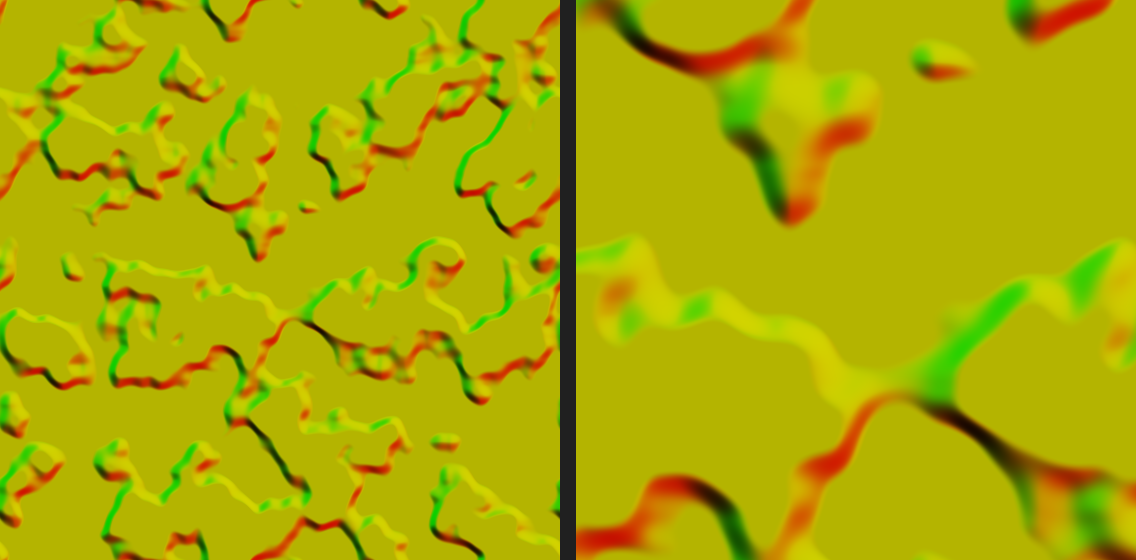
Left, the full canvas; right, a detail of the centre.
This texture map is drawn by a Shadertoy shader. Its source:

```glsl
// Tiling slope map of irregular flat-topped islands: wrapping gradient noise is
// cut into two plateaus, and the slope of the ramps between them is stored as
// red (left-right tilt) and green (up-down tilt). Flat ground stays olive.

#define CELLS 6.0         // noise cells across the tile, whole number
#define OCTAVES 3         // layers of detail in the outlines
#define GAIN 0.5          // strength of each finer layer
#define LEVEL 0.09        // noise value at the middle of the ramps
#define RAMP 0.1          // half height of the ramps in noise units
#define RELIEF 0.028      // slope to tilt
#define SOFTNESS 0.003    // sampling distance for the slope, in tiles
#define LIT_LIMIT 2.3     // compression of tilts towards the light
#define SEED 41u

const float TAU = 6.2831853;

// Unit gradient at a lattice point, from an integer hash
vec2 latticeGradient(vec2 cell, float period, uint layer) {
    uvec2 c = uvec2(mod(cell, period));
    uint h = c.x * 1597u + c.y * 51749u + (layer + SEED) * 7919u;
    h = (h ^ (h >> 16)) * 73244475u;
    h = (h ^ (h >> 15)) * 73244475u;
    h ^= h >> 16;
    float angle = TAU * float(h & 65535u) / 65536.0;
    return vec2(cos(angle), sin(angle));
}

// Gradient noise that wraps after a whole number of cells
float wrapNoise(vec2 p, float period, uint layer) {
    vec2 cell = floor(p);
    vec2 f = p - cell;
    vec2 fade = f * f * f * (f * (f * 6.0 - 15.0) + 10.0);
    vec2 e = vec2(1.0, 0.0);
    float a = dot(latticeGradient(cell, period, layer), f);
    float b = dot(latticeGradient(cell + e.xy, period, layer), f - e.xy);
    float c = dot(latticeGradient(cell + e.yx, period, layer), f - e.yx);
    float d = dot(latticeGradient(cell + e.xx, period, layer), f - e.xx);
    return mix(mix(a, b, fade.x), mix(c, d, fade.x), fade.y);
}

// Two plateaus joined by smooth ramps
float islandHeight(vec2 uv) {
    float sum = 0.0, amplitude = 1.0, period = CELLS;
    for (int i = 0; i < OCTAVES; i++) {
        vec2 shift = vec2(0.37, 0.71) * float(i);
        sum += amplitude * wrapNoise(uv * period + shift, period, uint(i));
        amplitude *= GAIN;
        period *= 2.0;
    }
    return smoothstep(LEVEL - RAMP, LEVEL + RAMP, sum);
}

// Dark tilts fade softly to black, lit tilts level off early
float encodeTilt(float tilt) {
    float lit = max(tilt, 0.0);
    float shaped = tanh(min(tilt, 0.0)) + lit / (1.0 + LIT_LIMIT * lit);
    return sqrt(max(0.5 + 0.5 * shaped, 0.0));
}

void mainImage(out vec4 fragColor, in vec2 fragCoord) {
    vec2 uv = fragCoord / iResolution.xy;

    // Central differences of the height
    vec2 d = vec2(SOFTNESS, 0.0);
    vec2 slope = vec2(islandHeight(uv + d.xy) - islandHeight(uv - d.xy),
                      islandHeight(uv + d.yx) - islandHeight(uv - d.yx));
    vec2 tilt = -RELIEF * slope / (2.0 * SOFTNESS);

    fragColor = vec4(encodeTilt(tilt.x), encodeTilt(tilt.y), 0.0, 1.0);
}
```
